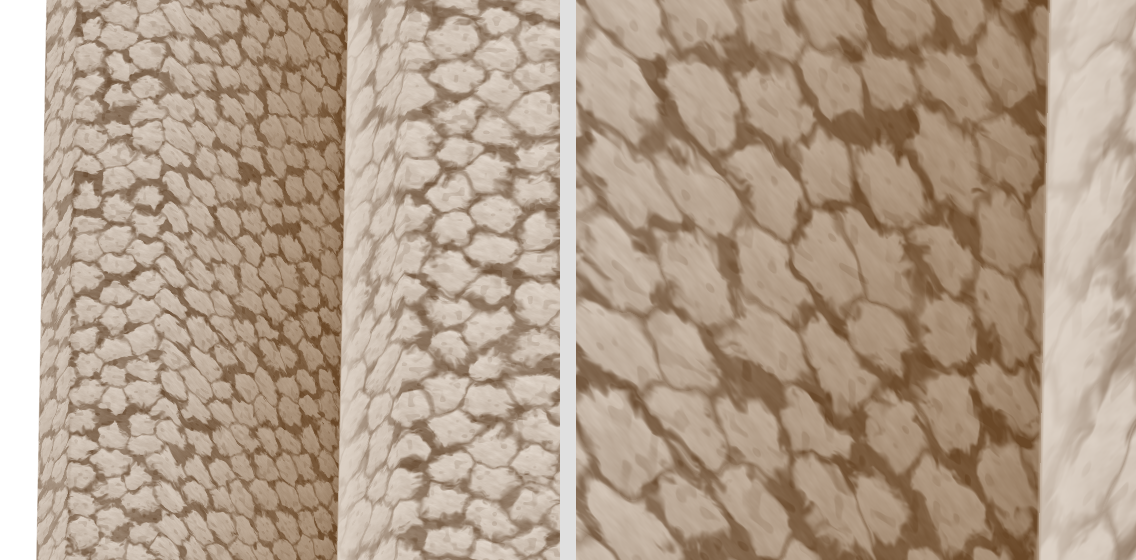
Left, the full canvas; right, a detail of the centre.
A Shadertoy shader for this texture:

```glsl
// Two hanging folds of nubbly beige woven cloth against a white background.

float hash(vec2 p) {
    uvec2 q = uvec2(ivec2(floor(p)) + 4096);
    uint h = q.x * 1664525u ^ q.y * 22695477u;
    h = (h ^ (h >> 15)) * 2246822519u;
    h = (h ^ (h >> 13)) * 3266489917u;
    return float((h ^ (h >> 16)) & 65535u) / 65535.0;
}

float noise(vec2 p) {
    vec2 i = floor(p), f = fract(p);
    f = f * f * (3.0 - 2.0 * f);
    return mix(mix(hash(i), hash(i + vec2(1, 0)), f.x),
               mix(hash(i + vec2(0, 1)), hash(i + vec2(1, 1)), f.x), f.y);
}

float fbm(vec2 p) {
    return 0.55 * noise(p) + 0.3 * noise(p * 2.1 + 17.0) + 0.15 * noise(p * 4.3 + 41.0);
}

// Staggered yarn nubs: x = coverage (0 in the gaps), y = height within the nub
vec2 weave(vec2 p, float softness) {
    p += 0.5 * (vec2(fbm(p * 1.6), fbm(p * 1.6 + 60.0)) - 0.5);
    float nearest = 9.0, second = 9.0, lift = 0.0;
    for (int i = -1; i <= 1; i++) {
        float column = floor(p.x) + float(i);
        float stagger = 0.5 * mod(column, 2.0);
        for (int j = -1; j <= 1; j++) {
            vec2 cell = vec2(column, floor(p.y - stagger) + float(j));
            vec2 jitter = 0.3 * (vec2(hash(cell), hash(cell + 300.0)) - 0.5);
            vec2 d = p - cell - vec2(0.5, 0.5 + stagger) - jitter;
            float size = 0.9 + 0.25 * hash(cell + 700.0);
            float q = length(d / vec2(0.57, 0.45)) / size;
            if (q < nearest) {
                second = nearest;
                nearest = q;
                lift = d.y;
            } else {
                second = min(second, q);
            }
        }
    }
    float fray = fbm(p * vec2(3.2, 4.5) + 90.0) - 0.5;
    float body = 1.0 - smoothstep(0.85 - softness, 1.1 + softness, nearest + 1.1 * fray);
    float crease = smoothstep(-0.05, 0.3, second - nearest + 0.5 * fray);
    return vec2(body * mix(0.45, 1.0, crease), lift);
}

// Tone of the cloth, 0 = brown gap, 1 = pale yarn
float clothTone(vec2 p, float softness, float low, float high) {
    vec2 nub = weave(p, softness);
    float fibre = fbm(p * vec2(5.0, 9.0) + p.yx * 2.0) - 0.5;
    float pits = smoothstep(0.68, 0.85, noise(p * vec2(5.5, 7.5) + 33.0));
    float depth = 0.3 * (noise(p * 0.7 + 11.0) - 0.5);
    float tone = mix(low + depth * (high - low), high, nub.x);
    return tone + (high - low) * (0.35 * fibre + 0.25 * nub.y * nub.x - 0.22 * pits);
}

void mainImage(out vec4 fragColor, in vec2 fragCoord) {
    vec2 uv = fragCoord / iResolution.xy;

    // Distances from the left border of each fold
    float a = uv.x - mix(0.065, 0.083, uv.y);
    float b = uv.x - mix(0.602, 0.622, uv.y);

    float tone, warmth;
    if (b < 0.0) {
        // Far fold: squeezed side strip, open face, slanted shaded side
        float turn = max(a - 0.22, 0.0);
        float strip = 1.0 - smoothstep(0.045, 0.06, a);
        float shade = smoothstep(0.17, 0.52, a);
        vec2 p = vec2(19.0 * a + 18.0 * min(a - 0.055, 0.0) + 20.0 * turn * turn,
                      20.0 * (uv.y + 0.6 * turn - 1.2 * min(a - 0.055, 0.0)));
        float low = mix(mix(0.12, -0.08, shade), 0.4, strip);
        float high = mix(0.92, 0.48, shade);
        tone = clothTone(p, 0.06, low, high);
        tone -= 0.12 * smoothstep(0.006, 0.0, abs(a - 0.055));
        tone -= 0.16 * smoothstep(-0.04, 0.0, b);
        warmth = shade;
    } else {
        // Near fold: pale smooth rim, squeezed side, large soft nubs
        float rim = 1.0 - smoothstep(0.008, 0.045, b);
        float side = 1.0 - smoothstep(0.08, 0.13, b);
        vec2 p = vec2(13.0 * b + 11.0 * min(b - 0.11, 0.0),
                      14.5 * (uv.y - 1.1 * min(b - 0.11, 0.0))) + 40.0;
        float low = mix(mix(0.14, 0.45, side), 0.9, rim);
        tone = clothTone(p, 0.14, low, mix(0.99, 1.08, rim));
        warmth = 0.0;
    }

    vec3 color = mix(vec3(0.49, 0.39, 0.30), vec3(0.83, 0.78, 0.73), clamp(tone, -0.25, 1.15));
    color -= warmth * vec3(-0.01, 0.01, 0.035);

    // White background with a smoothed cloth border
    color = mix(vec3(1.0), color, smoothstep(-0.0015, 0.0015, a));
    // Smoothed border between the folds
    color = mix(color, vec3(0.72, 0.64, 0.56), 0.7 * smoothstep(0.002, 0.0, abs(b)));
    fragColor = vec4(color, 1.0);
}
```
